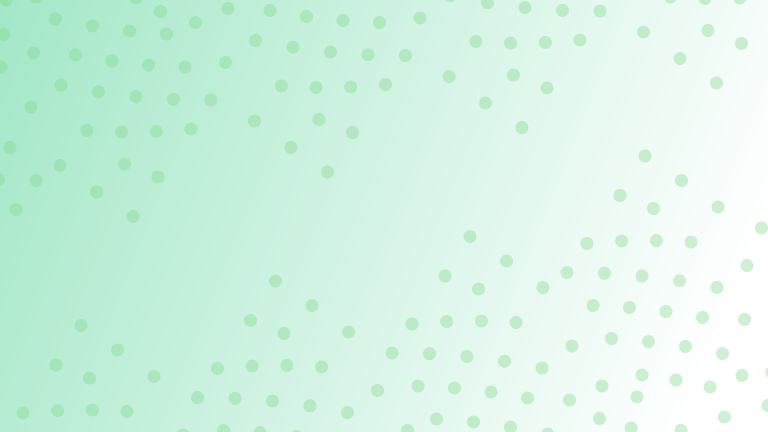
Reproduce this background procedurally as a WebGL 2 fragment shader.

```glsl
#version 300 es
precision highp float;

uniform vec2 u_resolution;
out vec4 outColor;

// Layout units: the canvas is 768 wide and 432 high, y pointing down
const vec2 CANVAS = vec2(768.0, 432.0);

const vec3 MINT = vec3(0.64, 0.907, 0.782);
const vec3 WHITE = vec3(1.0);
const vec2 FADE_DIRECTION = vec2(0.93, 0.37);
const float FADE_LENGTH = 800.0;

const vec3 DOT_COLOR = vec3(0.51, 0.845, 0.545);
const float DOT_OPACITY = 0.38;
const float DOT_RADIUS = 6.5;

// Clusters climb to the right, with one steeper jump
const vec2 FIRST_APEX = vec2(81.0, 326.0);
const vec2 APEX_STEP = vec2(194.5, -44.5);
const vec2 APEX_JUMP = vec2(-19.5, -36.0);
const float JUMP_INDEX = 3.0;
const int FIRST_CLUSTER = -1;
const int LAST_CLUSTER = 4;

// The upper band is the lower one turned half way round this point
const vec2 TURN_CENTER = vec2(301.5, 226.5);

// Strands of a cluster: start relative to its apex, then step between dots
const int STRANDS = 11;
const vec4 STRAND[STRANDS] = vec4[STRANDS](
    vec4(0.0, -4.5, 36.5, 27.5),
    vec4(-25.0, 35.0, 33.5, 16.0),
    vec4(-58.0, 83.0, 34.7, 0.5),
    vec4(-78.0, 112.0, 37.5, 3.75),
    vec4(-52.0, 145.0, 36.5, 5.0),
    vec4(-33.5, 178.0, 37.0, 6.0),
    vec4(-3.0, 214.5, 34.0, 8.0),
    vec4(102.0, 105.0, -2.5, 57.0),
    vec4(132.0, 145.0, -2.5, 35.5),
    vec4(167.0, 156.0, -6.0, 34.0),
    vec4(36.0, 270.0, 43.5, -10.5));
const int STRAND_DOTS[STRANDS] = int[STRANDS](3, 2, 4, 5, 4, 4, 3, 3, 3, 2, 3);
const float SAG_CENTER = 2.0;

// Distance from a cluster's apex-relative position to its nearest dot center
float clusterDistance(vec2 p) {
    float nearest = 1e4;
    for (int s = 0; s < STRANDS; s++) {
        for (int i = 0; i < STRAND_DOTS[s]; i++) {
            float t = float(i);
            vec2 center = STRAND[s].xy + t * STRAND[s].zw;
            center.y += (t - SAG_CENTER) * (t - SAG_CENTER);
            nearest = min(nearest, distance(p, center));
        }
    }
    return nearest;
}

// Nearest dot over the whole band of clusters
float bandDistance(vec2 p) {
    float nearest = 1e4;
    for (int k = FIRST_CLUSTER; k <= LAST_CLUSTER; k++) {
        float index = float(k);
        vec2 apex = FIRST_APEX + index * APEX_STEP + step(JUMP_INDEX, index) * APEX_JUMP;
        nearest = min(nearest, clusterDistance(p - apex));
    }
    return nearest;
}

void main() {
    vec2 uv = gl_FragCoord.xy / u_resolution;
    vec2 p = vec2(uv.x, 1.0 - uv.y) * CANVAS;

    // Diagonal fade
    float fade = clamp(dot(p, FADE_DIRECTION) / FADE_LENGTH, 0.0, 1.0);
    vec3 color = mix(MINT, WHITE, fade);

    // Translucent dots with edges one pixel soft
    float d = min(bandDistance(p), bandDistance(2.0 * TURN_CENTER - p)) - DOT_RADIUS;
    float pixel = CANVAS.y / u_resolution.y;
    float coverage = 1.0 - smoothstep(-0.5 * pixel, 0.5 * pixel, d);
    color = mix(color, DOT_COLOR, DOT_OPACITY * coverage);

    outColor = vec4(color, 1.0);
}
```
